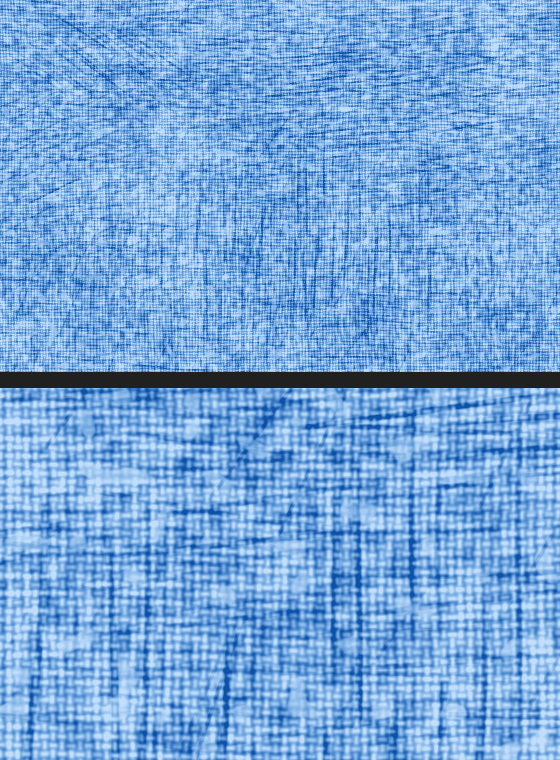
Top, the full canvas; bottom, a detail of the centre.
Reproduce this texture procedurally as a WebGL 1 fragment shader.

```glsl
precision highp float;
// Blue pencil rubbing on woven canvas: a fine plain weave with uneven threads,
// crossed by loose strokes in several directions and dotted with pale worn spots.
// Tone is summed from weave, noise and strokes, then mapped to a blue ramp.

uniform vec2 u_resolution;

const float PI = 3.14159265;
const float THREADS = 190.0; // threads across the canvas width

const vec3 DEEP_BLUE = vec3(0.12, 0.38, 0.70);
const vec3 MID_BLUE = vec3(0.41, 0.63, 0.865);
const vec3 PALE_BLUE = vec3(0.71, 0.84, 0.97);

vec2 hash2(vec2 p) {
  vec3 h = fract(p.xyx * vec3(0.1031, 0.1030, 0.0973));
  h += dot(h, h.yzx + 33.33);
  return fract((h.xx + h.yz) * h.zy);
}

float gradientDot(vec2 cell, vec2 offset) {
  float angle = 2.0 * PI * hash2(cell).x;
  return dot(vec2(cos(angle), sin(angle)), offset);
}

// Gradient noise, roughly -0.7 to 0.7
float gradientNoise(vec2 p) {
  vec2 i = floor(p);
  vec2 f = p - i;
  vec2 s = f * f * f * (f * (f * 6.0 - 15.0) + 10.0);
  vec2 e = vec2(1.0, 0.0);
  float low = mix(gradientDot(i, f), gradientDot(i + e.xy, f - e.xy), s.x);
  float high = mix(gradientDot(i + e.yx, f - e.yx), gradientDot(i + e.xx, f - e.xx), s.x);
  return mix(low, high, s.y);
}

vec2 rotate(vec2 p, float angle) {
  float c = cos(angle);
  float s = sin(angle);
  return vec2(c * p.x + s * p.y, c * p.y - s * p.x);
}

// Plain weave: the visible gap alternates between warp and weft
float plainWeave(vec2 t) {
  float parity = sin(PI * t.x) * sin(PI * t.y);
  vec2 ridge = -cos(2.0 * PI * t);
  return mix(ridge.x, ridge.y, 0.5 + 0.5 * parity);
}

// Pigment held unevenly along single threads; balance 0 is upright, 1 is level
float threadGrain(vec2 t, float balance) {
  float warp = gradientNoise(t * vec2(0.95, 0.28) + 31.0);
  float weft = gradientNoise(t * vec2(0.28, 0.95) + 87.0);
  return mix(1.25, 0.8, balance) * warp + mix(0.8, 1.25, balance) * weft;
}

// Tapered strokes along an angle; cell holds stroke length and spacing
float strokes(vec2 p, float angle, vec2 cell, float width, float pixel, float seed) {
  vec2 q = rotate(p, angle) / cell;
  q.y += 0.008 / cell.y * gradientNoise(p * 5.0 + seed);
  float ink = 0.0;
  for (int k = -1; k <= 1; k++) {
    float row = floor(q.y) + float(k);
    float x = q.x + 7.0 * hash2(vec2(row, seed)).x;
    vec2 id = vec2(floor(x), row) + seed;
    vec2 r = hash2(id);
    float along = fract(x) - 0.5;
    float centre = row + 0.5 + 0.9 * (r.x - 0.5) + 1.2 * along * (r.y - 0.5);
    float dist = abs(q.y - centre) * cell.y;
    float line = 1.0 - smoothstep(0.4 * width, width + 0.5 * pixel, dist);
    float taper = 1.0 - smoothstep(0.3, 0.5, abs(along));
    ink = max(ink, line * taper * mix(0.2, 1.0, hash2(id + 19.0).y));
  }
  return ink;
}

// Soft round region where one stroke direction prevails
float region(vec2 p, vec2 centre, vec2 radius) {
  vec2 d = (p - centre) / radius;
  return exp(-dot(d, d));
}

vec3 blueRamp(float tone) {
  float t = clamp(tone, -0.12, 1.08);
  return t < 0.49 ? mix(DEEP_BLUE, MID_BLUE, t / 0.49)
                  : mix(MID_BLUE, PALE_BLUE, (t - 0.49) / 0.51);
}

void main() {
  vec2 p = gl_FragCoord.xy / u_resolution.x;
  float pixel = 1.0 / u_resolution.x;

  // Cloth with nearly straight threads, rubbed level above and upright below
  vec2 wander = vec2(gradientNoise(p * 5.0), gradientNoise(p * 5.0 + 50.0));
  wander += 0.15 * vec2(gradientNoise(p * 60.0 + 9.0), gradientNoise(p * 60.0 + 70.0));
  vec2 thread = p * THREADS + wander;
  float balance = smoothstep(0.18, 0.48, p.y);
  float weave = plainWeave(thread);
  float grain = threadGrain(thread, balance);

  // Broad shading, upright and level streaks, pale worn spots
  float shade = 0.22 * gradientNoise(p * 5.0 + 3.0) + 0.26 * gradientNoise(p * 22.0 + 21.0);
  float upStreak = gradientNoise(p * vec2(60.0, 6.0) + 40.0);
  float levelStreak = gradientNoise(rotate(p, 0.08) * vec2(10.0, 75.0) + 64.0);
  float streaks = mix(1.3, 0.6, balance) * upStreak + mix(0.6, 1.2, balance) * levelStreak;
  float spots = smoothstep(0.27, 0.39, gradientNoise(p * vec2(48.0, 50.0) + 12.0));

  // Strokes by direction
  float level = strokes(p, 0.12, vec2(0.18, 0.012), 0.0023, pixel, 11.0);
  float drooping = strokes(p, -0.08, vec2(0.22, 0.020), 0.0021, pixel, 97.0);
  float falling = strokes(p, -0.62, vec2(0.16, 0.011), 0.0024, pixel, 23.0);
  float rising = strokes(p, 0.45, vec2(0.14, 0.016), 0.0021, pixel, 37.0);
  float upright = strokes(p, 0.5 * PI, vec2(0.22, 0.020), 0.0030, pixel, 53.0);
  float loose = strokes(p, 1.05, vec2(0.15, 0.045), 0.0015, pixel, 71.0);
  float ink = level * (0.45 + 0.55 * region(p, vec2(0.68, 0.48), vec2(0.3, 0.18)));
  ink = max(ink, 0.65 * drooping);
  ink = max(ink, falling * region(p, vec2(0.2, 0.56), vec2(0.19, 0.14)));
  ink = max(ink, rising * (0.2 + 0.6 * region(p, vec2(0.1, 0.35), vec2(0.25, 0.2))));
  ink = max(ink, upright * (0.2 + 0.8 * region(p, vec2(0.6, 0.22), vec2(0.4, 0.2))));
  ink = max(ink, 0.55 * loose);

  float tone = 0.71 + shade + 0.18 * streaks;
  tone += (0.37 * weave + 0.48 * grain) * (1.0 - 0.65 * spots);
  tone += 0.22 * spots - 0.78 * ink * (0.8 - 0.2 * weave);
  gl_FragColor = vec4(blueRamp(tone), 1.0);
}
```
